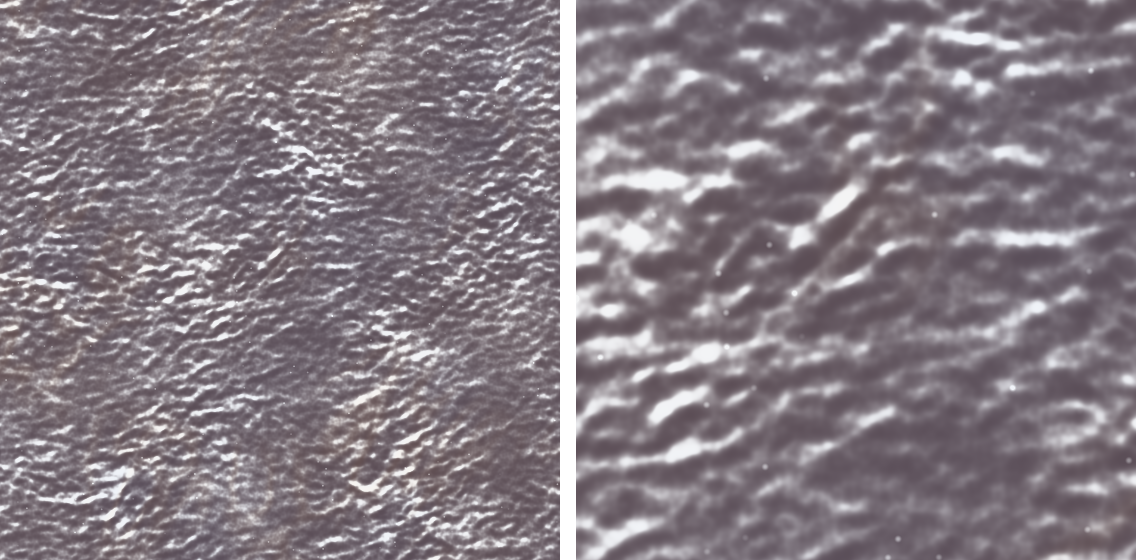
Left: the whole. Right: its middle third, enlarged.
A three.js fragment shader for this texture:

```glsl
varying vec2 vUv;

float hash(vec2 p) {
  vec3 q = fract(vec3(p.xyx) * 0.1031);
  q += dot(q, q.yzx + 33.33);
  return fract((q.x + q.y) * q.z);
}

vec2 gradientAt(vec2 cell) {
  float angle = 6.2832 * hash(cell);
  return vec2(cos(angle), sin(angle));
}

float gradientNoise(vec2 p) {
  vec2 i = floor(p);
  vec2 f = p - i;
  vec2 u = f * f * f * (f * (f * 6.0 - 15.0) + 10.0);
  vec2 e = vec2(1.0, 0.0);
  float bottom = mix(dot(gradientAt(i), f), dot(gradientAt(i + e), f - e), u.x);
  float top = mix(dot(gradientAt(i + e.yx), f - e.yx), dot(gradientAt(i + 1.0), f - 1.0), u.x);
  return mix(bottom, top, u.y);
}

// Coordinates whose x axis runs along the given angle
vec2 along(vec2 p, float angle) {
  float c = cos(angle);
  float s = sin(angle);
  return mat2(c, -s, s, c) * p;
}

// Bright line along the zero crossings of the noise
float ridge(vec2 p, float thinness) {
  float n = gradientNoise(p);
  return exp(-thinness * n * n);
}

vec2 warp(vec2 p) {
  vec2 broad = vec2(gradientNoise(p * 3.0 + 11.0), gradientNoise(p * 3.0 + 47.0));
  vec2 small = vec2(gradientNoise(p * 26.0 + 5.0), gradientNoise(p * 26.0 + 83.0));
  return p + 0.06 * broad + 0.009 * small;
}

// Steep wrinkles, only present in patches
float crossWrinkle(vec2 q) {
  float patches = smoothstep(-0.1, 0.3, gradientNoise(q * 3.5 + 21.0));
  return patches * ridge(along(q, 0.95) * vec2(7.0, 17.0) + 60.0, 35.0);
}

float leatherHeight(vec2 p) {
  vec2 q = warp(p);
  float wrinkle = ridge(along(q, 0.24) * vec2(9.0, 20.0) + 30.0, 30.0);
  wrinkle *= 0.8 + 1.2 * gradientNoise(q * 13.0 + 40.0);
  float crease = ridge(along(q, -0.5) * vec2(1.7, 4.5) + 9.0, 160.0);
  crease *= smoothstep(-0.15, 0.25, gradientNoise(p * 5.0 + 71.0));
  vec2 g = along(p + 0.3 * (q - p), 0.15);
  float beads = gradientNoise(g * vec2(47.0, 68.0)) + 0.35 * gradientNoise(g * vec2(90.0, 115.0) + 17.0);
  return 0.5 * wrinkle + 0.25 * crossWrinkle(q) + 0.32 * crease + 0.75 * beads;
}

// Sparse tiny glints of varied strength, one candidate per cell
float glints(vec2 p) {
  vec2 cell = floor(p * 70.0);
  vec2 center = 0.2 + 0.6 * vec2(hash(cell + 13.0), hash(cell + 57.0));
  float dist = length(fract(p * 70.0) - center);
  float strength = smoothstep(0.94, 1.0, hash(cell + 101.0));
  return strength * (1.0 - smoothstep(0.02, 0.18, dist));
}

void main() {
  vec2 p = vUv;

  // Relief lit from above
  float height = leatherHeight(p);
  float slope = height - leatherHeight(p + vec2(-0.002, 0.007));
  float relief = 2.7 * slope + 1.7 * (height - 0.33);
  relief *= 1.0 + 0.8 * gradientNoise(p * 5.0 + 33.0);
  relief += 0.8 * gradientNoise(p * 4.0 + 90.0) + 0.8 * gradientNoise(along(p, 0.2) * vec2(8.0, 13.0) + 120.0);
  relief += 0.55 * gradientNoise(p * 180.0);

  // Gloss rises steeply towards the lit crests and eases into white
  float gloss = max(0.235 * exp(0.8 * relief) - 0.02, 0.0);
  gloss /= pow(1.0 + pow(gloss, 6.0), 1.0 / 6.0);
  gloss = min(gloss + 0.5 * glints(p), 1.0);

  vec3 shadowMauve = vec3(0.36, 0.305, 0.337);
  vec3 coolWhite = vec3(0.95, 0.955, 0.965);
  vec3 color = mix(shadowMauve, coolWhite, gloss);

  // Warm steep wrinkles and cool patches
  float warmth = 0.7 * crossWrinkle(warp(p)) - 0.15 + 0.6 * gradientNoise(p * 4.0 + 150.0);
  color += vec3(0.03, 0.005, -0.03) * warmth;

  gl_FragColor = vec4(color, 1.0);
}
```
